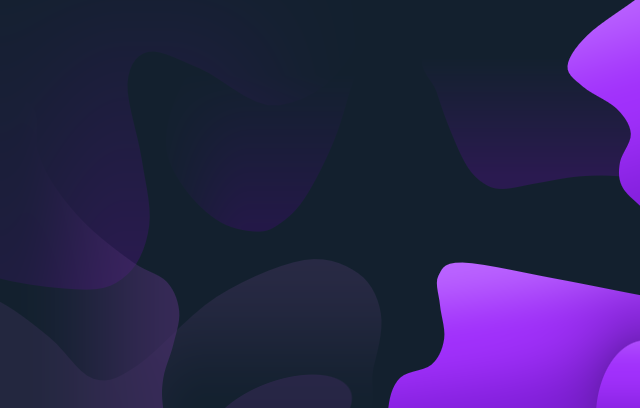
Give the GLSL for this background, as a Shadertoy shader.

```glsl
// Dark navy backdrop with faint violet waves and two glowing purple liquid shapes.

// Design grid stretched over the canvas; y runs down from the top edge.
const vec2 GRID = vec2(768.0, 488.0);
const int KNOTS = 13;
const int STEPS = 7;          // straight pieces per curve span
const float REACH = 30.0;     // spans further away than this are skipped
const float SHADOW_WIDTH = 34.0;

const vec3 NAVY   = vec3(0.075, 0.127, 0.182);
const vec3 INDIGO = vec3(0.145, 0.092, 0.290);
const vec3 VIOLET = vec3(0.170, 0.100, 0.320);
const vec3 MAUVE  = vec3(0.300, 0.185, 0.440);
const vec3 SLATE  = vec3(0.200, 0.180, 0.310);
const vec3 LILAC  = vec3(0.730, 0.390, 1.000);
const vec3 PURPLE = vec3(0.630, 0.190, 0.985);
const vec3 GRAPE  = vec3(0.510, 0.120, 0.860);
const vec3 PLUM   = vec3(0.400, 0.110, 0.680);

// Knots of the closed smooth outlines
const vec2 CORNER[KNOTS] = vec2[KNOTS](
    vec2(805, -32), vec2(762, 0), vec2(705, 42), vec2(681, 79), vec2(700, 104),
    vec2(740, 130), vec2(757, 160), vec2(744, 194), vec2(746, 222), vec2(768, 246),
    vec2(810, 280), vec2(900, 220), vec2(900, 0));
const vec2 POOL[KNOTS] = vec2[KNOTS](
    vec2(840, 366), vec2(768, 353), vec2(665, 333), vec2(555, 314), vec2(526, 330),
    vec2(528, 365), vec2(533, 405), vec2(518, 436), vec2(480, 452), vec2(466, 488),
    vec2(470, 540), vec2(700, 620), vec2(900, 560));
const vec2 CURTAIN[KNOTS] = vec2[KNOTS](
    vec2(-300, 200), vec2(-60, 315), vec2(90, 346), vec2(152, 329), vec2(179, 270),
    vec2(170, 190), vec2(153, 100), vec2(178, 62), vec2(240, 82), vec2(335, 126),
    vec2(430, 50), vec2(500, -200), vec2(-400, -300));
const vec2 DROP[KNOTS] = vec2[KNOTS](
    vec2(430, 60), vec2(418, 115), vec2(398, 175), vec2(365, 238), vec2(335, 268),
    vec2(308, 277), vec2(265, 266), vec2(225, 230), vec2(200, 180), vec2(210, 120),
    vec2(250, 60), vec2(330, 10), vec2(400, 10));
const vec2 DRAPE[KNOTS] = vec2[KNOTS](
    vec2(510, 60), vec2(524, 110), vec2(540, 155), vec2(560, 198), vec2(580, 219),
    vec2(603, 226), vec2(645, 219), vec2(695, 211), vec2(745, 211), vec2(800, 220),
    vec2(860, 100), vec2(800, -20), vec2(600, -20));
const vec2 SLOPE[KNOTS] = vec2[KNOTS](
    vec2(30, 120), vec2(45, 180), vec2(65, 222), vec2(105, 270), vec2(160, 314),
    vec2(200, 337), vec2(215, 372), vec2(208, 412), vec2(196, 452), vec2(196, 490),
    vec2(210, 560), vec2(-100, 560), vec2(-100, 100));
const vec2 HILLS[KNOTS] = vec2[KNOTS](
    vec2(-60, 340), vec2(0, 361), vec2(60, 404), vec2(112, 453), vec2(165, 437),
    vec2(260, 355), vec2(365, 311), vec2(430, 327), vec2(457, 375), vec2(448, 440),
    vec2(420, 520), vec2(200, 600), vec2(-100, 560));

// Point on the Catmull-Rom span from b to c
vec2 spline(vec2 a, vec2 b, vec2 c, vec2 d, float t) {
    return b + 0.5 * t * (c - a + t * (2.0 * a - 5.0 * b + 4.0 * c - d
             + t * (3.0 * (b - c) + d - a)));
}

float segmentDistance(vec2 p, vec2 a, vec2 b) {
    vec2 ab = b - a;
    return length(p - a - ab * clamp(dot(p - a, ab) / dot(ab, ab), 0.0, 1.0));
}

// Signed distance to a closed outline, negative inside, capped at REACH
float outline(vec2 p, vec2 k[KNOTS]) {
    float dist = REACH, side = 1.0;
    for (int i = 0; i < KNOTS; i++) {
        vec2 a = k[(i + KNOTS - 1) % KNOTS], b = k[i];
        vec2 c = k[(i + 1) % KNOTS], d = k[(i + 2) % KNOTS];
        if (p.y < min(b.y, c.y) - REACH || p.y > max(b.y, c.y) + REACH) continue;
        vec2 from = b;
        for (int j = 1; j <= STEPS; j++) {
            vec2 to = j == STEPS ? c : spline(a, b, c, d, float(j) / float(STEPS));
            dist = min(dist, segmentDistance(p, from, to));
            if ((from.y > p.y) != (to.y > p.y) &&
                p.x < from.x + (p.y - from.y) * (to.x - from.x) / (to.y - from.y))
                side = -side;
            from = to;
        }
    }
    return side * dist;
}

// Approximate signed distance to an ellipse leaning sideways
float ellipse(vec2 p, vec2 center, vec2 radius, float lean) {
    vec2 q = p - center;
    q.x += lean * q.y;
    return (length(q / radius) - 1.0) * min(radius.x, radius.y);
}

vec3 purpleRamp(float t) {
    vec3 top = mix(LILAC, PURPLE, smoothstep(0.0, 0.55, t));
    return mix(top, GRAPE, smoothstep(0.5, 1.1, t));
}

void mainImage(out vec4 fragColor, in vec2 fragCoord) {
    vec2 uv = fragCoord / iResolution.xy;
    vec2 p = vec2(uv.x, 1.0 - uv.y) * GRID;
    float px = GRID.y / iResolution.y;
    #define FILL(d) clamp(0.5 - (d) / px, 0.0, 1.0)
    vec3 color = NAVY;

    // Faint violet waves hanging from the top
    float fade = clamp((p.y + 60.0) / 400.0, 0.0, 1.0);
    fade *= mix(0.5, 0.95, smoothstep(0.0, 150.0, p.x)) * (1.0 - smoothstep(200.0, 440.0, p.x));
    color = mix(color, VIOLET, fade * FILL(outline(p, CURTAIN)));
    fade = 0.9 * clamp((p.y - 90.0) / 180.0, 0.0, 1.0) * smoothstep(170.0, 300.0, p.x);
    color = mix(color, INDIGO, fade * FILL(outline(p, DROP)));
    fade = 0.95 * clamp((p.y - 70.0) / 140.0, 0.0, 1.0);
    color = mix(color, VIOLET, fade * FILL(outline(p, DRAPE)));

    // Translucent hills rising from the bottom
    fade = mix(0.5, 0.65 * (1.0 - smoothstep(310.0, 500.0, p.y)), smoothstep(100.0, 250.0, p.x));
    color = mix(color, SLATE, fade * FILL(outline(p, HILLS)));
    fade = 0.62 * smoothstep(20.0, 230.0, p.x);
    color = mix(color, MAUVE, fade * FILL(outline(p, SLOPE)));
    float mound = ellipse(p, vec2(336, 500), vec2(77, 52), 0.75);
    color = mix(color, MAUVE, 0.33 * FILL(mound));

    // Bright purple shapes, with a shadow cast by the front bump
    float ramp = (p.y + 0.3 * (p.x - 681.0)) / 270.0;
    color = mix(color, purpleRamp(ramp), FILL(outline(p, CORNER)));
    float bump = ellipse(p, vec2(775, 500), vec2(60, 93), 0.0);
    ramp = (p.y - 314.0 + 0.12 * (p.x - 526.0)) / 185.0;
    vec3 pool = mix(purpleRamp(ramp), PLUM, 0.75 * exp(-max(bump, 0.0) / SHADOW_WIDTH));
    pool = mix(pool, purpleRamp((p.y - 375.0) / 130.0), FILL(bump));
    color = mix(color, pool, FILL(outline(p, POOL)));

    fragColor = vec4(color, 1.0);
}
```
